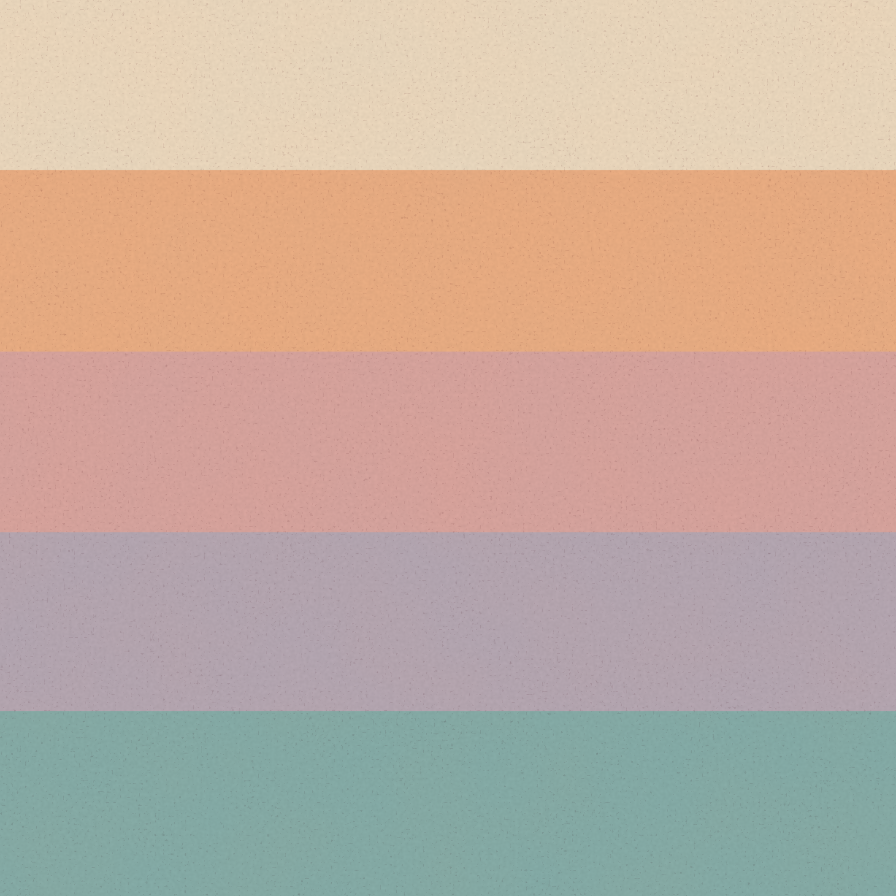
Write a WebGL 2 fragment shader that draws this background.

```glsl
#version 300 es
precision highp float;

uniform vec2 u_resolution;
out vec4 fragColor;

const vec3 TEAL = vec3(0.515, 0.660, 0.640);
const vec3 MAUVE = vec3(0.697, 0.640, 0.680);
const vec3 ROSE = vec3(0.828, 0.630, 0.605);
const vec3 ORANGE = vec3(0.897, 0.665, 0.502);
const vec3 CREAM = vec3(0.902, 0.828, 0.726);

// Unit gradient for a lattice point
vec2 latticeGradient(vec2 cell) {
    vec3 p = fract(cell.xyx * vec3(0.1031, 0.1030, 0.0973));
    p += dot(p, p.yzx + 33.33);
    float angle = 6.28318 * fract((p.x + p.y) * p.z);
    return vec2(cos(angle), sin(angle));
}

float gradientNoise(vec2 p) {
    vec2 cell = floor(p);
    vec2 f = p - cell;
    vec2 blend = f * f * f * (f * (f * 6.0 - 15.0) + 10.0);
    float a = dot(latticeGradient(cell), f);
    float b = dot(latticeGradient(cell + vec2(1, 0)), f - vec2(1, 0));
    float c = dot(latticeGradient(cell + vec2(0, 1)), f - vec2(0, 1));
    float d = dot(latticeGradient(cell + vec2(1, 1)), f - vec2(1, 1));
    return mix(mix(a, b, blend.x), mix(c, d, blend.x), blend.y);
}

// Paints everything above the given height
vec3 bandAbove(vec3 below, vec3 color, float y, float edge, float softness) {
    return mix(below, color, smoothstep(-softness, softness, y - edge));
}

vec3 stripes(float y, float softness) {
    vec3 color = bandAbove(TEAL, MAUVE, y, 0.2064, softness);
    color = bandAbove(color, ROSE, y, 0.4060, softness);
    color = bandAbove(color, ORANGE, y, 0.6076, softness);
    return bandAbove(color, CREAM, y, 0.8102, softness);
}

// Fine paper tooth
float paperGrain(vec2 uv) {
    return 0.6 * gradientNoise(uv * 287.0) + 0.4 * gradientNoise(uv * 173.0 + 41.0);
}

// Sparse dark flecks, denser in some patches
float flecks(vec2 uv, float scale, float threshold) {
    float density = 0.06 * gradientNoise(uv * 14.0 + 7.0);
    return smoothstep(threshold, threshold + 0.25, gradientNoise(uv * scale + 19.0) + density);
}

void main() {
    vec2 uv = gl_FragCoord.xy / u_resolution.y;
    vec3 color = stripes(uv.y, 0.7 / u_resolution.y);

    // Faint warm and cool mottling
    float mottle = gradientNoise(uv * 9.0) + 0.5 * gradientNoise(uv * 23.0 + 5.0);
    color += mottle * vec3(0.008, -0.001, -0.006);

    // Grain, then flecks that deepen the hue
    color *= 1.0 + 0.045 * paperGrain(uv);
    float speck = 0.65 * flecks(uv, 331.0, 0.30) + 0.5 * flecks(uv, 229.0, 0.36);
    color *= 1.0 - speck * vec3(0.10, 0.14, 0.13);

    fragColor = vec4(clamp(color, 0.0, 1.0), 1.0);
}
```
